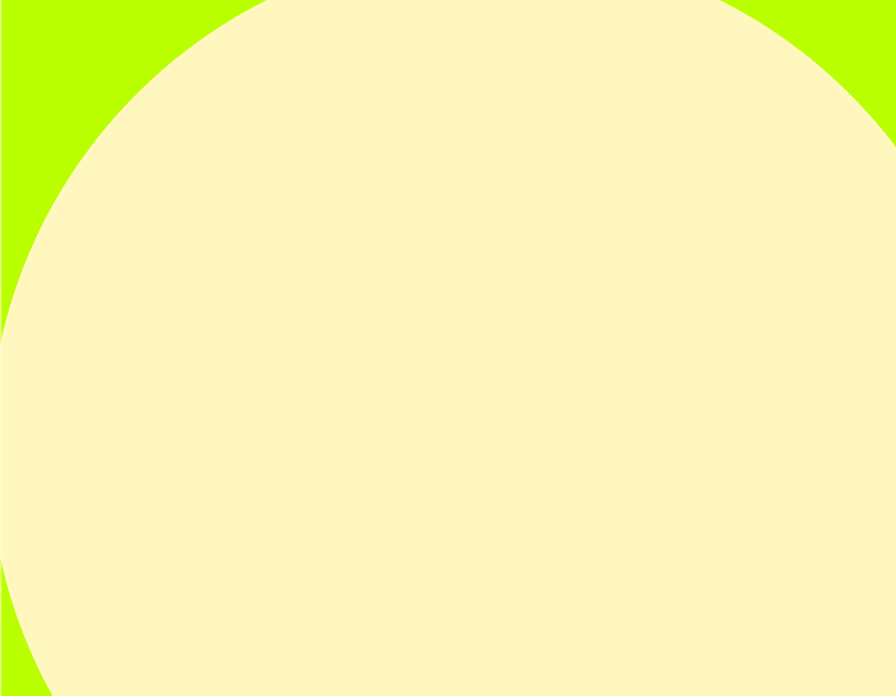
This background is drawn by a WebGL 1 fragment shader. Its source:

```glsl
precision highp float;

uniform vec2 u_resolution;

float circleDistance(vec2 point, vec2 center, float radius) {
    return length(point - center) - radius;
}

// Pixel coverage of the inside of a shape, from its signed distance
float coverage(float dist) {
    return clamp(0.5 - dist * u_resolution.y, 0.0, 1.0);
}

void main() {
    // Canvas heights as units, origin at the lower left
    vec2 point = gl_FragCoord.xy / u_resolution.y;

    vec3 lime = vec3(0.73, 1.0, 0.0);
    vec3 cream = vec3(1.0, 0.969, 0.741);

    // Large disc running off the top, right and bottom edges
    float disc = circleDistance(point, vec2(0.7086, 0.3526), 0.7246);
    vec3 color = mix(lime, cream, coverage(disc));

    // Thin pale rim along the left edge
    color = mix(color, vec3(1.0, 1.0, 0.85), 0.6 * coverage(point.x - 0.0022));

    gl_FragColor = vec4(color, 1.0);
}
```
